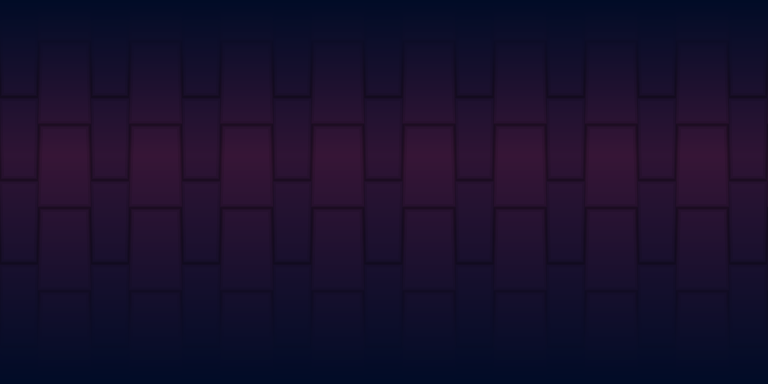
Reproduce this background procedurally as a WebGL 1 fragment shader.

```glsl
precision highp float;
// Dusk wall of tapered panels: wide raised columns alternate with narrow
// recessed ones, shifted by a third of a row. Each panel is a trapezoid
// distance; seams and rims darken a vertical navy-plum-navy glow.

uniform vec2 u_resolution;

// All lengths are in canvas heights.
#define PERIOD vec2(0.2373, 0.2168)  // one raised plus one recessed column, one row
#define ORIGIN vec2(0.1680, 0.4583)  // bottom centre of a raised panel
#define RECESS_SHIFT 0.0727          // rise of the recessed column
#define RAISED_HALF vec2(0.0680, 0.0610)   // half width at bottom, top
#define RECESSED_HALF vec2(0.0440, 0.0490) // half width at bottom, top
#define SEAM 0.0050                  // half height of a horizontal seam
#define RIM 0.0055                   // width of the bevel inside a panel
#define RECESS_DIM 0.15              // how far recessed panels sink into night
#define GLOW_HEIGHT 0.596            // height of the brightest band
#define NIGHT vec3(0.002, 0.045, 0.150)
#define PLUM vec3(0.212, 0.083, 0.212)

// Distance inside a tapered panel, positive within; p.x is from its centre.
float panel(vec2 p, vec2 halfWidth) {
  float y = mod(p.y, PERIOD.y);
  float side = mix(halfWidth.x, halfWidth.y, y / PERIOD.y) - abs(p.x);
  float ends = min(y, PERIOD.y - y) - SEAM;
  return min(side, ends);
}

// Signed offset from the nearest column centre.
float columnOffset(float x) {
  return (fract(x / PERIOD.x + 0.5) - 0.5) * PERIOD.x;
}

void main() {
  vec2 p = gl_FragCoord.xy / u_resolution.y;
  float pixel = 1.0 / u_resolution.y;

  // Glow falling linearly to both the top and bottom edges
  float reach = p.y > GLOW_HEIGHT ? 1.0 - GLOW_HEIGHT : GLOW_HEIGHT;
  float glow = clamp(1.0 - abs(p.y - GLOW_HEIGHT) / reach, 0.0, 1.0);

  // Two interlocking columns of panels
  vec2 q = p - ORIGIN;
  float raised = panel(vec2(columnOffset(q.x), q.y), RAISED_HALF);
  float recessed = panel(vec2(columnOffset(q.x + 0.5 * PERIOD.x),
                              q.y - RECESS_SHIFT), RECESSED_HALF);
  float inside = max(raised, recessed);

  // Recessed panels receive less of the glow
  float recess = smoothstep(-pixel, pixel, recessed - raised);
  vec3 color = mix(NIGHT, PLUM, glow * (1.0 - RECESS_DIM * recess));

  // Dark seams with a crisp core, and a thin bevel line inside each panel
  float seam = 1.0 - smoothstep(-0.5 * pixel, 0.5 * pixel, inside);
  float core = 1.0 - smoothstep(-0.004, -0.001, inside);
  float rim = 1.0 - smoothstep(RIM - 0.5 * pixel, RIM + 0.5 * pixel, inside);
  float shade = 1.0 - 0.09 * rim - 0.12 * seam - 0.14 * core;

  // Seams dissolve into the night at both edges
  float contrast = smoothstep(0.05, 0.65, glow);
  gl_FragColor = vec4(color * mix(1.0, shade, contrast), 1.0);
}
```
